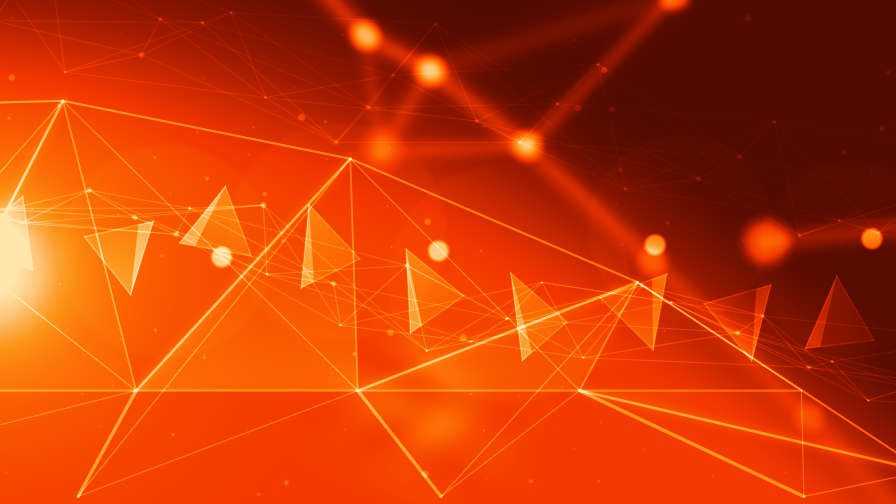
Write a WebGL 1 fragment shader that draws this background.

```glsl
precision highp float;
// Glowing wire mesh over a red-to-black gradient, with blurred beams behind it.
// Every layer adds to one scalar "heat", which a colour ramp finally turns
// into dark red, scarlet, orange and pale yellow.
uniform vec2 u_resolution;

float hash(float n) { return fract(sin(n * 12.9898) * 43758.547); }
vec2 hash2(float n) { return vec2(hash(n), hash(n + 57.3)); }
float cross2(vec2 a, vec2 b) { return a.x * b.y - a.y * b.x; }
vec2 direction(float angle) { return vec2(cos(angle), sin(angle)); }
float glow(float d, float radius) { return exp(-d * d / (radius * radius)); }

float segmentDistance(vec2 p, vec2 a, vec2 b) {
  vec2 ab = b - a;
  return length(p - a - ab * clamp(dot(p - a, ab) / dot(ab, ab), 0.0, 1.0));
}

// Antialiased line; lines thinner than a pixel fade instead of breaking up.
float line(vec2 p, vec2 a, vec2 b, float halfWidth, float px) {
  float d = segmentDistance(p, a, b);
  float cover = clamp((max(halfWidth, 0.5 * px) - d) / px + 0.5, 0.0, 1.0);
  return cover * min(1.0, 2.0 * halfWidth / px);
}

float beam(vec2 p, vec2 a, vec2 b, float width) {
  return glow(segmentDistance(p, a, b), width);
}

float disk(vec2 p, vec2 center, float radius, float blur) {
  return 1.0 - smoothstep(radius - blur, radius + blur, length(p - center));
}

float edgeDistance(vec2 p, vec2 a, vec2 b) { return cross2(b - a, p - a) / length(b - a); }

float triangle(vec2 p, vec2 a, vec2 b, vec2 c, float px) {
  float turn = sign(cross2(b - a, c - a));
  float d = min(edgeDistance(p, a, b) * turn, edgeDistance(p, b, c) * turn);
  return clamp(min(d, edgeDistance(p, c, a) * turn) / px + 0.5, 0.0, 1.0);
}

// Vertex rows of the large mesh and of the blurred chain.
vec2 peak(float k) { return vec2(0.125 + 0.57 * k, 0.80 - 0.05 * k - 0.065 * k * k); }
vec2 valley(float k) { return vec2(0.27 + 0.44 * k, 0.225); }
vec2 base(float k) { return vec2(0.155 + 0.72 * k, 0.015); }
vec2 chain(float k) { return vec2(0.725 + 0.1 * k + 0.03 * k * k, 0.93 - 0.03 * k - 0.04 * k * k); }

float backdrop(vec2 p) {
  float slope = 0.98 - 0.1 * p.x - 0.27 * p.x * p.x - 1.15 * p.y;
  float heat = mix(0.75, 3.1, smoothstep(-0.5, 0.2, slope));
  float source = length(p - vec2(-0.02, 0.47));
  heat += 3.0 * glow(source, 0.13) + 1.3 * glow(source, 0.34);
  float cloud = 0.5 + 0.25 * (sin(p.x * 31.0 + 2.0 * sin(p.y * 23.0)) + sin(p.y * 37.0 + p.x * 17.0));
  heat += 1.3 * cloud * glow(length(p - vec2(0.85, 0.2)), 0.13);
  for (int i = 0; i < 5; i++) {
    float k = float(i);
    vec2 center = vec2(0.33 + 0.34 * k, 0.5 + 0.06 * sin(k * 2.4));
    heat += 0.13 * disk(p, center, 0.16 + 0.1 * hash(k + 3.0), 0.006);
  }
  return heat;
}

float blurredChain(vec2 p) {
  float heat = beam(p, vec2(0.62, 1.04), chain(0.0), 0.025);
  for (int i = 0; i < 5; i++) {
    float k = float(i);
    float fade = 1.0 - 0.13 * k;
    heat = max(heat, fade * beam(p, chain(k), chain(k + 1.0), 0.024));
    heat += 1.7 * fade * disk(p, chain(k), 0.027, 0.016);
  }
  vec2 hub = vec2(0.755, 0.70), lamp = vec2(1.52, 0.52), top = vec2(1.34, 1.01);
  heat += 0.6 * (beam(p, chain(1.0), hub, 0.023) + beam(p, hub, chain(2.0), 0.02));
  heat += 0.7 * (beam(p, chain(2.0), top, 0.02) + beam(p, lamp, vec2(1.9, 0.56), 0.024));
  heat += 0.4 * (beam(p, chain(0.0), hub, 0.02) + beam(p, chain(1.0), top, 0.03));
  return heat + 1.2 * (disk(p, hub, 0.035, 0.025) + disk(p, lamp, 0.045, 0.02) + disk(p, top, 0.03, 0.016));
}

float largeMesh(vec2 p, float px) {
  float heat = 0.0;
  for (int i = -1; i < 3; i++) {
    float k = float(i);
    vec2 a = peak(k), b = peak(k + 1.0), v = valley(k), w = valley(k + 1.0), f = base(k);
    float bold = line(p, a, b, 0.002, px) + line(p, v, b, 0.0026, px) + line(p, v, f, 0.0034, px);
    float fine = line(p, a, v, 0.0018, px) + line(p, v, w, 0.002, px)
      + line(p, b, f, 0.0012, px) + line(p, f, w, 0.001, px) + line(p, a, w, 0.0012, px);
    heat += 1.9 * bold + 1.4 * fine + 0.35 * beam(p, v, b, 0.012);
    heat += 0.75 * exp(-0.8 * abs(k)) * triangle(p, v, w, b, px) * (1.0 - smoothstep(0.2, 0.6, p.y));
  }
  return heat;
}

// Small translucent triangles with one bright sliver each.
float facets(vec2 p, float px) {
  float heat = 0.0;
  for (int i = 0; i < 9; i++) {
    float k = float(i), angle = 6.283 * hash(k + 4.0);
    vec2 center = vec2(0.03 + 0.205 * k, 0.56 - 0.03 * k + 0.1 * (hash(k + 8.0) - 0.5));
    vec2 a = center + 0.1 * direction(angle);
    vec2 b = center + 0.085 * direction(angle + 1.7 + hash(k));
    vec2 c = center + 0.07 * direction(angle + 4.2);
    heat += triangle(p, a, b, c, px) * (0.45 + 0.8 * glow(length(p - a), 0.1));
    heat += 1.2 * triangle(p, a, b, mix(b, c, 0.22), px);
    heat += line(p, a, b, 0.0014, px) + line(p, b, c, 0.0014, px) + line(p, c, a, 0.0014, px);
  }
  return heat;
}

vec2 threadNode(float k, float height, float tilt, float seed) {
  vec2 jitter = hash2(k + seed) - 0.5;
  float x = 0.08 * k - 0.08 + 0.09 * jitter.x;
  return vec2(x, height - tilt * x + 0.3 * jitter.y);
}

float threads(vec2 p, float height, float tilt, float seed, float px) {
  float heat = 0.0;
  for (int i = 0; i < 25; i++) {
    float k = float(i);
    vec2 a = threadNode(k, height, tilt, seed);
    heat += line(p, a, threadNode(k + 1.0, height, tilt, seed), 0.0008, px);
    heat += line(p, a, threadNode(k + 3.0, height, tilt, seed), 0.0007, px);
    heat += line(p, a, threadNode(k + 5.0, height, tilt, seed), 0.0006, px);
    heat += 1.2 * disk(p, a, 0.002 + 0.004 * hash(k + seed), px);
  }
  return heat;
}

// One random dot per grid cell, kept clear of the cell border.
float sparks(vec2 p, float cell, float px) {
  vec2 id = floor(p / cell);
  float seed = id.x + 37.0 * id.y;
  vec2 center = (id + 0.15 + 0.7 * hash2(seed)) * cell;
  return step(0.55, hash(seed + 5.0)) * disk(p, center, 0.001 + 0.006 * pow(hash(seed + 9.0), 3.0), px);
}

vec3 heatColor(float h) {
  vec3 color = mix(vec3(0.22, 0.02, 0.0), vec3(0.36, 0.05, 0.0), clamp(h, 0.0, 1.0));
  color = mix(color, vec3(0.62, 0.10, 0.0), clamp(h - 1.0, 0.0, 1.0));
  color = mix(color, vec3(0.95, 0.21, 0.0), clamp(h - 2.0, 0.0, 1.0));
  color = mix(color, vec3(0.99, 0.40, 0.01), clamp(h - 3.0, 0.0, 1.0));
  color = mix(color, vec3(0.99, 0.58, 0.09), clamp(h - 4.0, 0.0, 1.0));
  color = mix(color, vec3(0.99, 0.76, 0.45), clamp(h - 5.0, 0.0, 1.0));
  return mix(color, vec3(1.0, 0.9, 0.68), clamp(h - 6.0, 0.0, 1.0));
}

void main() {
  float px = 1.0 / u_resolution.y;
  vec2 p = gl_FragCoord.xy * px;
  float heat = backdrop(p);
  heat += blurredChain(p) * mix(1.5, 0.5, smoothstep(1.0, 3.0, heat));
  float lit = 0.35 + 0.2 * min(heat, 3.5);
  heat += lit * (1.2 * threads(p, 0.56, 0.15, 11.0, px) + 0.6 * threads(p, 0.98, 0.2, 71.0, px));
  heat += lit * (facets(p, px) + sparks(p, 0.09, px)) + largeMesh(p, px);
  for (int i = 0; i < 4; i++) {
    float k = float(i);
    heat += 3.0 * disk(p, vec2(0.44 + 0.43 * k, 0.49 + 0.012 * k), 0.02, 0.005);
  }
  gl_FragColor = vec4(heatColor(heat), 1.0);
}
```
